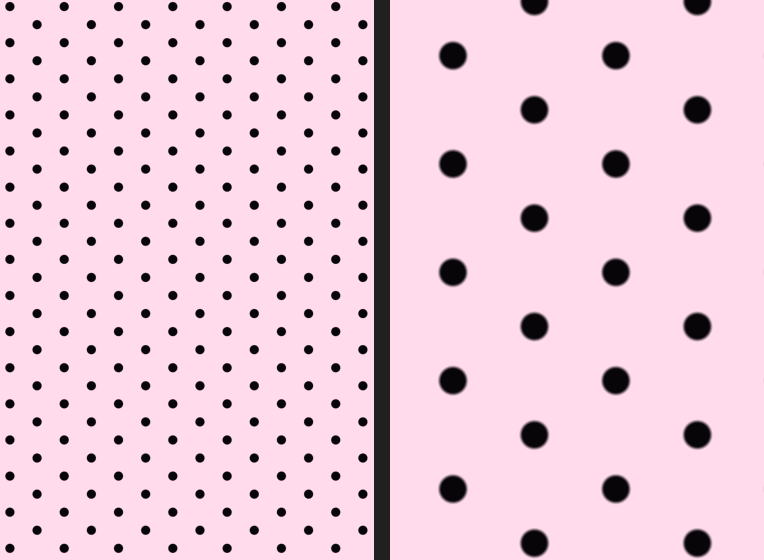
Left: the whole. Right: its middle third, enlarged.
Give the GLSL for this pattern, as a Shadertoy shader.

```glsl
// Distance to the nearest centre of a rectangular lattice
float latticeDistance(vec2 p, vec2 pitch) {
    return length(p - pitch * round(p / pitch));
}

void mainImage(out vec4 fragColor, in vec2 fragCoord) {
    // Canvas is 1 wide and 1.5 high
    vec2 p = fragCoord / iResolution.xy * vec2(1.0, 1.5);

    // Two lattices, the second shifted by half a pitch, stagger the dots
    vec2 pitch = vec2(0.1452, 0.09674);
    vec2 q = p - vec2(0.0265, 0.0313);
    float centreDistance = min(latticeDistance(q, pitch),
                               latticeDistance(q - 0.5 * pitch, pitch));

    // Soft-edged dots on a flat ground
    float softness = max(0.0021, 0.75 / iResolution.x);
    float dotMask = 1.0 - smoothstep(-softness, softness, centreDistance - 0.0122);

    vec3 pink = vec3(1.0, 0.86, 0.925);
    vec3 black = vec3(0.03, 0.02, 0.035);
    fragColor = vec4(mix(pink, black, dotMask), 1.0);
}
```
